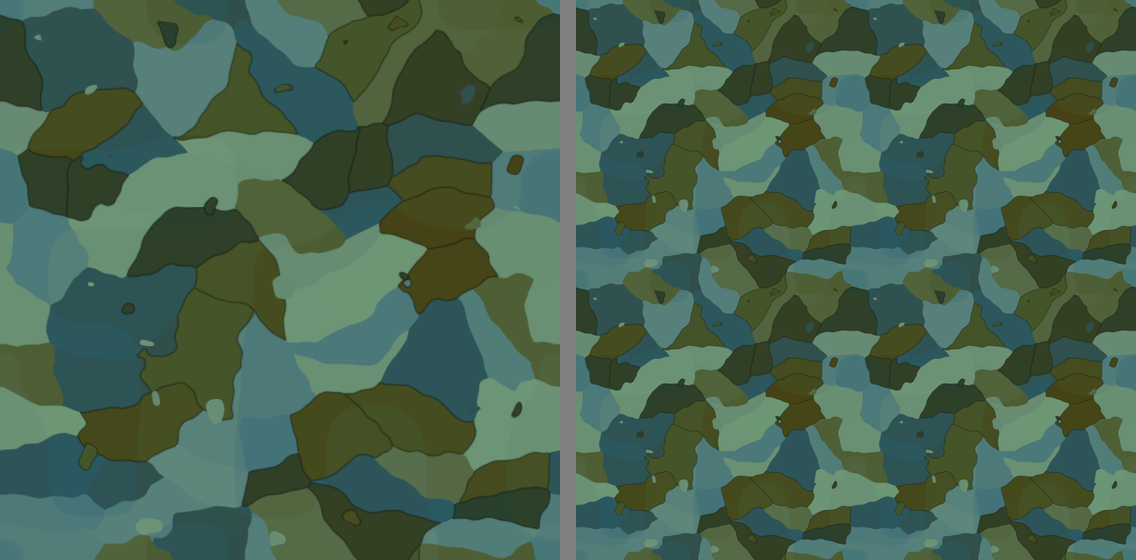
Left: one tile. Right: repeated 2 by 2.
Write a WebGL 1 fragment shader that draws this pattern.

```glsl
precision highp float;
uniform vec2 u_resolution;

// Two tones per colour family
const vec3 TEAL_A = vec3(0.26, 0.45, 0.47), TEAL_B = vec3(0.38, 0.53, 0.48);
const vec3 DEEP_A = vec3(0.16, 0.36, 0.41), DEEP_B = vec3(0.19, 0.31, 0.29);
const vec3 SAGE_A = vec3(0.43, 0.59, 0.46), SAGE_B = vec3(0.39, 0.53, 0.44);
const vec3 OLIVE_A = vec3(0.27, 0.26, 0.08), OLIVE_B = vec3(0.27, 0.34, 0.17);
const vec3 DARK_A = vec3(0.16, 0.25, 0.18), DARK_B = vec3(0.21, 0.25, 0.13);
const vec3 MOSS_A = vec3(0.30, 0.36, 0.19), MOSS_B = vec3(0.34, 0.43, 0.30);

// Cumulative share at which each family ends
const float TEAL_END = 0.205, DEEP_END = 0.39, SAGE_END = 0.56;
const float OLIVE_END = 0.725, DARK_END = 0.87;

const vec2 GRID = vec2(7.0, 10.0);   // patches across and up
const float GRID_PRIME = 71.0;       // patch count + 1, must be prime
const float JITTER = 0.85;
const float WARP_PERIOD = 5.0, WARP_AMOUNT = 0.06, WARP_GAIN = 0.42;
const float TONE_PERIOD = 6.0, TONE_STEP = 0.3;
const float OUTLINE_WIDTH = 0.0018, OUTLINE_DEPTH = 0.3;
const float ISLET_GRID = 9.0, ISLET_CHANCE = 0.3;
const float ISLET_MIN = 0.04, ISLET_MAX = 0.17, ISLET_WOBBLE = 0.1;
const float SLOPE_STEP = 0.0005;

vec2 hash2(vec2 p) {
  vec3 h = fract(p.xyx * vec3(0.1031, 0.1030, 0.0973));
  h += dot(h, h.yzx + 33.33);
  return fract((h.xx + h.yz) * h.zy);
}

// Two-channel value noise in -1..1 that wraps on the unit square
vec2 wrapNoise(vec2 p, float period) {
  vec2 cell = floor(p * period), f = fract(p * period);
  f = f * f * f * (f * (f * 6.0 - 15.0) + 10.0);
  vec2 lo = mod(cell, period) + period, hi = mod(cell + 1.0, period) + period;
  vec2 bottom = mix(hash2(lo), hash2(vec2(hi.x, lo.y)), f.x);
  vec2 top = mix(hash2(vec2(lo.x, hi.y)), hash2(hi), f.x);
  return 2.0 * mix(bottom, top, f.y) - 1.0;
}

// Canvas position to distorted patch-grid position
vec2 warpToGrid(vec2 p) {
  vec2 offset = vec2(0.0);
  float period = WARP_PERIOD, amount = WARP_AMOUNT;
  for (int i = 0; i < 4; i++) {
    offset += amount * wrapNoise(p, period);
    period *= 2.0;
    amount *= WARP_GAIN;
  }
  return (p + offset) * GRID;
}

vec2 patchSite(vec2 cell) {
  return cell + 0.5 + JITTER * (hash2(mod(cell, GRID) + 3.0) - 0.5);
}

// Cubing modulo the prime shuffles the cells, so family shares stay exact
float patchRank(vec2 cell) {
  vec2 c = mod(cell, GRID);
  float id = c.x + GRID.x * c.y + 1.0;
  float cube = mod(mod(id * id, GRID_PRIME) * id, GRID_PRIME);
  return (cube - 0.5) / (GRID_PRIME - 1.0);
}

vec3 familyColor(float rank, float tone) {
  if (rank < TEAL_END) return mix(TEAL_A, TEAL_B, tone);
  if (rank < DEEP_END) return mix(DEEP_A, DEEP_B, tone);
  if (rank < SAGE_END) return mix(SAGE_A, SAGE_B, tone);
  if (rank < OLIVE_END) return mix(OLIVE_A, OLIVE_B, tone);
  if (rank < DARK_END) return mix(DARK_A, DARK_B, tone);
  return mix(MOSS_A, MOSS_B, tone);
}

vec3 patchColor(vec2 cell, float shade) {
  float tone = hash2(mod(cell, GRID) + 41.0).x;
  return familyColor(patchRank(cell), mix(tone, shade, TONE_STEP));
}

// Only olive and dark families carry an outline
float hasOutline(float rank) {
  return step(SAGE_END, rank) * step(rank, DARK_END);
}

float outline(float dist) {
  return OUTLINE_DEPTH * exp(-dist * dist / (OUTLINE_WIDTH * OUTLINE_WIDTH));
}

void main() {
  vec2 p = gl_FragCoord.xy / u_resolution;
  float pixel = 1.0 / min(u_resolution.x, u_resolution.y);

  // Local stretch of the warp turns grid distances into canvas distances
  vec2 q = warpToGrid(p), base = floor(q);
  mat2 stretch = mat2(warpToGrid(p + vec2(SLOPE_STEP, 0.0)) - q,
                      warpToGrid(p + vec2(0.0, SLOPE_STEP)) - q) / SLOPE_STEP;

  // Nearest patch
  vec2 own = base, toOwn = vec2(9.0);
  for (int y = -1; y <= 1; y++) for (int x = -1; x <= 1; x++) {
    vec2 cell = base + vec2(x, y), d = patchSite(cell) - q;
    if (dot(d, d) < dot(toOwn, toOwn)) { own = cell; toOwn = d; }
  }

  // Closest border and the patch behind it
  vec2 other = own;
  float border = 1.0;
  for (int y = -2; y <= 2; y++) for (int x = -2; x <= 2; x++) {
    vec2 cell = base + vec2(x, y), d = patchSite(cell) - q, gap = d - toOwn;
    if (dot(gap, gap) > 0.0001) {
      vec2 n = normalize(gap);
      float dist = dot(0.5 * (d + toOwn), n) / max(length(n * stretch), 1.0);
      if (dist < border) { border = dist; other = cell; }
    }
  }

  // Patches with faint inner tone steps
  float shade = smoothstep(-0.03, 0.03, wrapNoise(p, TONE_PERIOD).y);
  vec3 color = mix(patchColor(other, shade), patchColor(own, shade),
                   smoothstep(-pixel, pixel, border));
  float lined = max(hasOutline(patchRank(own)), hasOutline(patchRank(other)));
  color *= 1.0 - lined * outline(border);

  // Sparse small islets
  vec2 g = p * ISLET_GRID + ISLET_WOBBLE * wrapNoise(p, 4.0 * ISLET_GRID);
  vec2 seed = mod(floor(g), ISLET_GRID);
  vec2 pick = hash2(seed + 71.0), look = hash2(seed + 113.0);
  vec2 center = 0.3 + 0.4 * hash2(seed + 17.0);
  float radius = mix(ISLET_MIN, ISLET_MAX, pick.y * pick.y);
  float islet = (length(fract(g) - center) - radius) / ISLET_GRID;
  float isletRank = mix(0.3, 0.95, look.x);
  float present = step(pick.x, ISLET_CHANCE);
  color = mix(color, familyColor(isletRank, look.y),
              present * (1.0 - smoothstep(-pixel, pixel, islet)));
  color *= 1.0 - present * hasOutline(isletRank) * outline(islet);

  gl_FragColor = vec4(color, 1.0);
}
```
